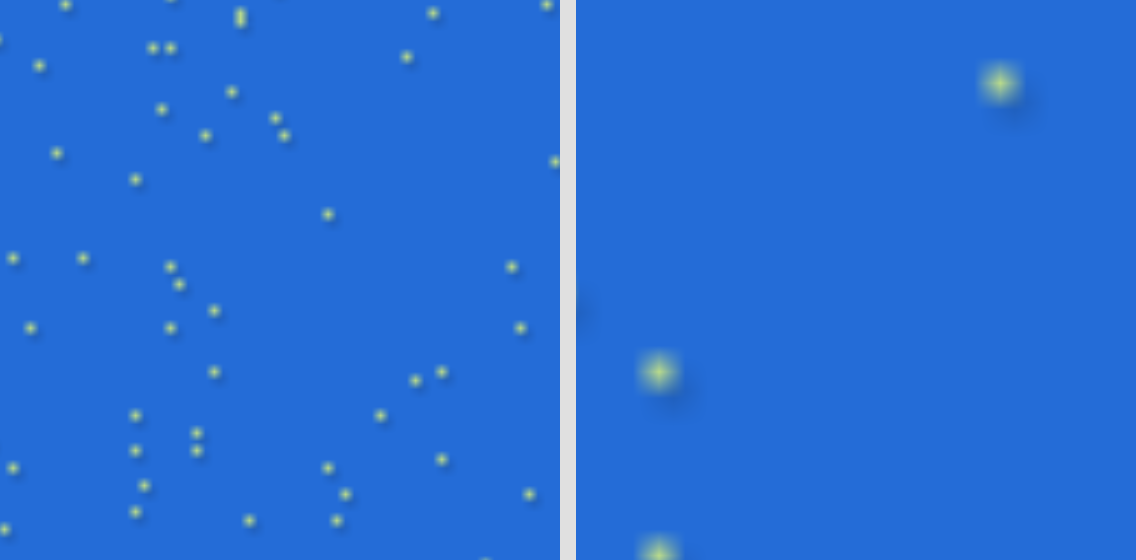
Left: the whole. Right: its middle third, enlarged.
This pattern is drawn by a Shadertoy shader. Its source:

```glsl
// Sparse pale yellow-green specks on a flat blue field, each with a faint
// shadow to its lower right. A hash picks occupied cells of a square grid;
// every speck and shadow is a soft tent-shaped blob around its cell centre.

const vec3  FIELD_BLUE   = vec3(0.140, 0.424, 0.845);
const vec3  SPECK_GREEN  = vec3(0.73, 0.86, 0.54);
const vec3  SHADOW_BLUE  = vec3(0.11, 0.33, 0.65);
const float GRID_CELLS   = 64.0;              // cells along the canvas height
const float DENSITY      = 0.0128;            // share of occupied cells
const float SPECK_REACH  = 1.0;               // half widths, in cells
const float SHADOW_REACH = 1.35;
const vec2  SHADOW_SHIFT = vec2(0.55, -0.75); // in cells
const float SHADOW_DEPTH = 0.62;
const uint  SEED         = 17u;

// Integer hash of a cell, from 0 to 1
float hashCell(ivec2 cell) {
    uvec2 q = uvec2(cell + 64);
    uint h = q.x * 73856093u ^ q.y * 19349663u ^ SEED * 83492791u;
    h = (h ^ (h >> 16)) * 0x7feb352du;
    h = (h ^ (h >> 15)) * 0x846ca68bu;
    h ^= h >> 16;
    return float(h >> 8) / 16777216.0;
}

// Product of two linear ramps: 1 in the centre, 0 at the reach
float tent(vec2 offset, float reach) {
    vec2 ramp = max(1.0 - abs(offset) / reach, 0.0);
    return ramp.x * ramp.y;
}

void mainImage(out vec4 fragColor, in vec2 fragCoord) {
    vec2 p = fragCoord / iResolution.y * GRID_CELLS;
    ivec2 home = ivec2(floor(p));
    float speck = 0.0;
    float shadow = 0.0;

    // Gather the blobs of all cells that can reach this point
    for (int y = -2; y <= 2; y++) {
        for (int x = -2; x <= 2; x++) {
            ivec2 cell = home + ivec2(x, y);
            if (hashCell(cell) < DENSITY) {
                vec2 offset = p - vec2(cell) - 0.5;
                speck += tent(offset, SPECK_REACH);
                shadow = max(shadow, tent(offset - SHADOW_SHIFT, SHADOW_REACH));
            }
        }
    }

    // Shadows lie below the specks
    vec3 color = mix(FIELD_BLUE, SHADOW_BLUE, shadow * SHADOW_DEPTH);
    color = mix(color, SPECK_GREEN, min(speck, 1.0));
    fragColor = vec4(color, 1.0);
}
```
